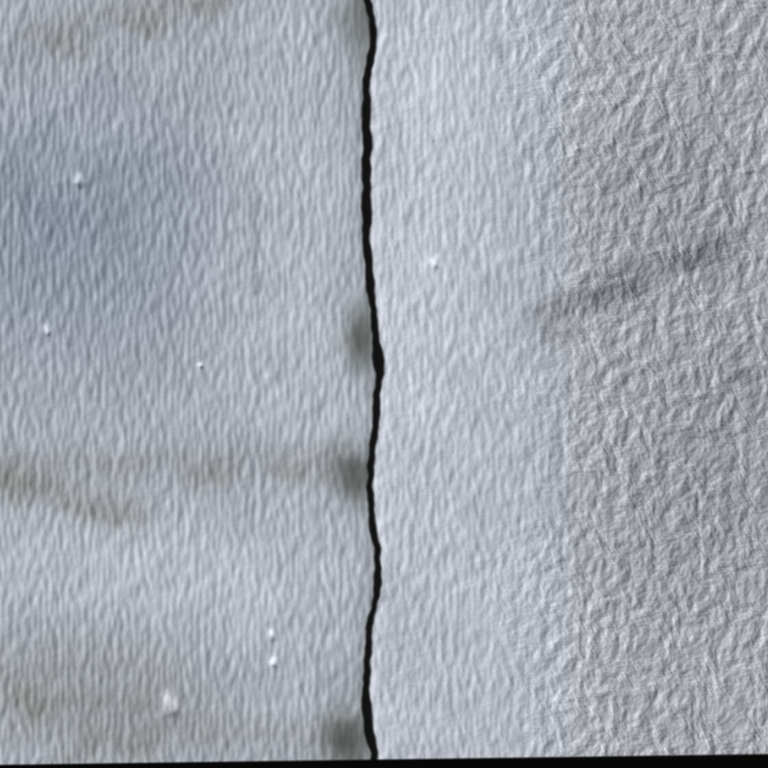
A Shadertoy shader for this texture:

```glsl
// Weathered painted plaster wall split by a dark vertical crack, smooth on the left and rough on the right.

vec2 hashGradient(vec2 cell) {
    vec3 h = fract(cell.xyx * vec3(0.1031, 0.1030, 0.0973));
    h += dot(h, h.yzx + 33.33);
    float angle = 6.2832 * fract((h.x + h.y) * h.z);
    return vec2(cos(angle), sin(angle));
}

float gradientNoise(vec2 p) {
    vec2 i = floor(p), f = p - i;
    vec2 u = f * f * f * (f * (f * 6.0 - 15.0) + 10.0);
    float a = dot(hashGradient(i), f);
    float b = dot(hashGradient(i + vec2(1, 0)), f - vec2(1, 0));
    float c = dot(hashGradient(i + vec2(0, 1)), f - vec2(0, 1));
    float d = dot(hashGradient(i + 1.0), f - 1.0);
    return mix(mix(a, b, u.x), mix(c, d, u.x), u.y);
}

float fbm(vec2 p) {
    float sum = 0.0, amp = 1.0;
    for (int i = 0; i < 4; i++) {
        sum += amp * gradientNoise(p);
        p = mat2(1.6, 1.2, -1.2, 1.6) * p + 7.3;
        amp *= 0.5;
    }
    return sum;
}

float blob(vec2 p, vec2 center, vec2 radius) {
    vec2 q = (p - center) / radius;
    return exp(-dot(q, q));
}

float bump(float y, float center, float width) {
    float t = (y - center) / width;
    return exp(-t * t);
}

// Soft band around a segment
float streak(vec2 p, vec2 a, vec2 b, float width) {
    vec2 ab = b - a;
    float d = length(p - a - ab * clamp(dot(p - a, ab) / dot(ab, ab), 0.0, 1.0)) / width;
    return exp(-d * d);
}

// Brushed vertical grain blending into coarse lumps
float relief(vec2 p, float rough) {
    float grain = gradientNoise(p * vec2(140, 48)) + 0.5 * gradientNoise(p * vec2(65, 38) + 9.0);
    float lumps = fbm(p * vec2(58, 46) + 0.5 * gradientNoise(p * 25.0));
    return mix(0.13 * grain + 0.06 * lumps, 0.3 * lumps + 0.05 * grain, rough);
}

float crackCenter(float y) {
    return 0.477 + 0.010 * bump(y, 0.948, 0.035) + 0.016 * bump(y, 0.51, 0.11)
        + 0.015 * bump(y, 0.26, 0.075) + 0.011 * bump(y, 0.015, 0.03)
        + 0.004 * gradientNoise(vec2(y * 24.0, 3.0)) + 0.002 * gradientNoise(vec2(y * 75.0, 8.0));
}

void mainImage(out vec4 fragColor, in vec2 fragCoord) {
    vec2 p = fragCoord / iResolution.xy;
    float aa = 1.0 / iResolution.y;
    float cloud = fbm(p * 5.0 + 2.0);
    float patches = fbm(p * vec2(17, 20) + 11.0);
    vec2 warped = p + 0.025 * vec2(cloud, patches);
    float side = p.x - crackCenter(p.y);
    float onRight = smoothstep(-0.003, 0.003, side);
    float rough = onRight * (0.12 + 0.88 * smoothstep(0.61, 0.79, p.x + 0.07 * cloud));

    // Broad paint tones
    vec3 leftTone = vec3(0.655, 0.68, 0.715);
    leftTone -= vec3(0.12, 0.11, 0.09) * blob(warped, vec2(0.08, 0.71), vec2(0.2, 0.17));
    leftTone += 0.045 * blob(warped, vec2(0.38, 0.68), vec2(0.1, 0.25));
    leftTone += 0.05 * blob(warped, vec2(0.25, 0.25), vec2(0.3, 0.09));
    vec3 rightTone = mix(vec3(0.71, 0.73, 0.77), vec3(0.63, 0.64, 0.66), smoothstep(0.63, 0.85, p.x));
    rightTone += 0.03 * blob(warped, vec2(0.56, 0.82), vec2(0.07, 0.3));
    vec3 color = mix(leftTone, rightTone, onRight) + 0.03 * cloud + 0.035 * patches;

    // Faded dirt bands on the left
    float dirt = 0.5 * streak(warped, vec2(0.04, 0.95), vec2(0.32, 1.01), 0.025);
    dirt += 0.4 * streak(warped, vec2(0.0, 0.39), vec2(0.45, 0.4), 0.025);
    dirt += 0.5 * streak(warped, vec2(-0.02, 0.375), vec2(0.18, 0.33), 0.025);
    dirt += 0.55 * blob(warped, vec2(0.05, 0.11), vec2(0.2, 0.065));
    dirt += 0.4 * streak(warped, vec2(0.1, 0.04), vec2(0.45, 0.03), 0.035);
    color = mix(color, vec3(0.50, 0.50, 0.49), (1.0 - onRight) * clamp(dirt * (0.85 + patches), 0.0, 0.8));

    // Diagonal stain and small shadows on the rough side
    float stain = 0.75 * streak(warped, vec2(0.7, 0.585), vec2(0.93, 0.68), 0.026);
    stain += 0.25 * blob(warped, vec2(0.84, 0.78), vec2(0.13, 0.09));
    stain += 0.3 * blob(warped, vec2(0.93, 0.4), vec2(0.12, 0.15));
    stain += 0.9 * blob(warped, vec2(0.957, 0.513), vec2(0.012, 0.015));
    stain += 0.4 * blob(warped, vec2(0.655, 0.94), vec2(0.014));
    color = mix(color, vec3(0.45, 0.46, 0.48), onRight * clamp(stain * (0.8 + patches), 0.0, 0.85));
    color -= 0.07 * streak(p, vec2(0.333, 0.62), vec2(0.333, 0.74), 0.004);

    // Surface lit from the left
    vec2 lightStep = vec2(0.0018, -0.0009);
    float slope = relief(p + lightStep, rough) - relief(p - lightStep, rough);
    color += 1.15 * clamp(slope, -0.22, 0.2);

    // Chipped paint: bright flecks with a shadow below
    vec3 chips[7] = vec3[7](vec3(0.101, 0.768, 0.007), vec3(0.06, 0.573, 0.006), vec3(0.352, 0.175, 0.006),
        vec3(0.354, 0.14, 0.006), vec3(0.22, 0.085, 0.011), vec3(0.565, 0.66, 0.007), vec3(0.26, 0.525, 0.004));
    for (int i = 0; i < 7; i++) {
        vec2 q = p + 0.004 * vec2(gradientNoise(p * 90.0), gradientNoise(p * 90.0 + 5.0));
        float size = chips[i].z;
        color += 0.24 * blob(q, chips[i].xy, vec2(0.8, 1.1) * size);
        color -= 0.2 * blob(q, chips[i].xy + vec2(0.5, -1.3) * size, vec2(0.7, 0.6) * size);
    }

    // Grime gathered on the left lip of the crack
    float grime = 0.55 * exp(-abs(side) / 0.009) * (0.75 + 0.7 * gradientNoise(vec2(p.y * 17.0, 2.0)));
    grime += 0.75 * blob(p, vec2(0.469, 0.558), vec2(0.02, 0.04));
    grime += 0.7 * blob(warped, vec2(0.467, 0.38), vec2(0.035, 0.033));
    grime += 0.8 * blob(warped, vec2(0.46, 0.04), vec2(0.03, 0.04));
    grime += 0.45 * blob(warped, vec2(0.47, 0.98), vec2(0.03, 0.06));
    color = mix(color, vec3(0.27, 0.28, 0.26), (1.0 - onRight) * clamp(grime, 0.0, 0.85));
    color += 0.06 * bump(side, 0.011, 0.005);

    // Crack and the dark gap under the wall
    float halfWidth = 0.0042 + 0.003 * gradientNoise(vec2(p.y * 31.0, 6.0))
        + 0.0018 * bump(p.y, 0.76, 0.12) + 0.002 * bump(p.y, 0.53, 0.03) + 0.002 * bump(p.y, 0.05, 0.04);
    float crack = 1.0 - smoothstep(-0.0015 - aa, 0.0015 + aa, abs(side) - halfWidth);
    color = mix(color, vec3(0.05), 0.96 * crack);
    float gapTop = 0.003 + 0.014 * p.x;
    color = mix(color, vec3(0.03), 1.0 - smoothstep(-aa, 0.002 + aa, p.y - gapTop));
    fragColor = vec4(clamp(color, 0.0, 1.0), 1.0);
}
```
